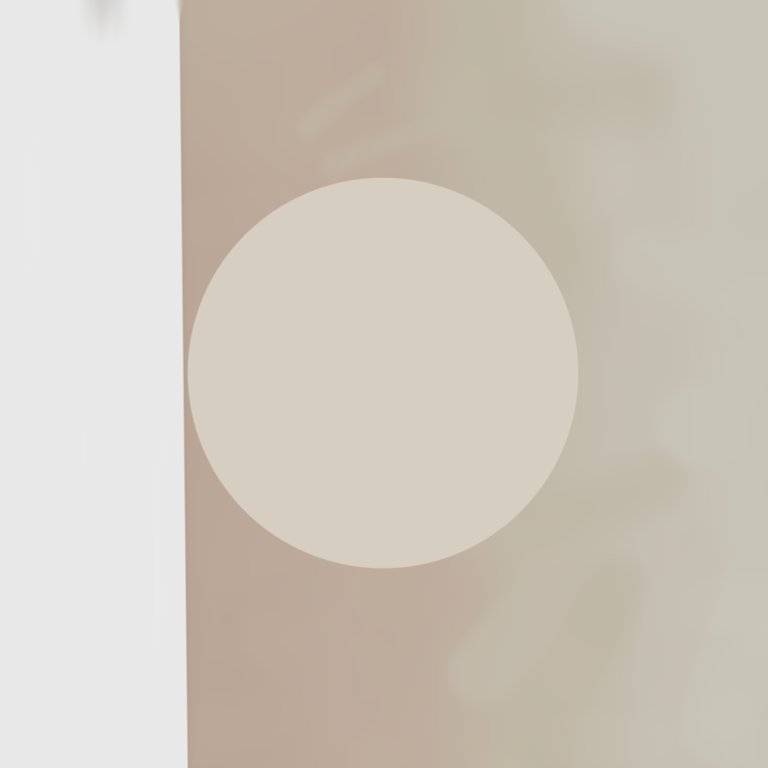
Reproduce this background procedurally as a WebGL 1 fragment shader.

```glsl
precision highp float;
uniform vec2 u_resolution;

vec2 hash2(vec2 p) {
  p = vec2(dot(p, vec2(127.1, 311.7)), dot(p, vec2(269.5, 183.3)));
  return fract(sin(p) * 43758.5) * 2.0 - 1.0;
}

float gradientNoise(vec2 p) {
  vec2 i = floor(p), f = fract(p);
  vec2 u = f * f * (3.0 - 2.0 * f);
  float low = mix(dot(hash2(i), f), dot(hash2(i + vec2(1, 0)), f - vec2(1, 0)), u.x);
  float high = mix(dot(hash2(i + vec2(0, 1)), f - vec2(0, 1)), dot(hash2(i + 1.0), f - 1.0), u.x);
  return mix(low, high, u.y);
}

// Coverage of a rounded dab running from a to b
float dab(vec2 p, vec2 a, vec2 b, float radius, float soft) {
  vec2 along = b - a;
  float t = clamp(dot(p - a, along) / dot(along, along), 0.0, 1.0);
  return 1.0 - smoothstep(-soft, soft, length(p - a - along * t) - radius);
}

// Faint overlapping dabs scattered on a jittered grid
float scatteredDabs(vec2 p) {
  float tone = 0.0;
  vec2 cell = floor(p * 6.0);
  for (int j = -1; j <= 1; j++) {
    for (int i = -1; i <= 1; i++) {
      vec2 id = cell + vec2(i, j);
      vec2 rnd = hash2(id + 7.0);
      vec2 center = (id + 0.5 + 0.35 * rnd) / 6.0;
      float angle = 0.7 + 0.8 * rnd.y;
      vec2 reach = 0.05 * vec2(cos(angle), sin(angle));
      tone += rnd.x * dab(p, center - reach, center + reach, 0.035, 0.012);
    }
  }
  return tone;
}

vec3 paintedWall(vec2 p) {
  vec3 clay = vec3(0.730, 0.652, 0.592);
  vec3 rose = vec3(0.745, 0.672, 0.615);
  vec3 olive = vec3(0.752, 0.718, 0.650);
  vec3 stone = vec3(0.775, 0.750, 0.700);
  vec3 sage = vec3(0.782, 0.770, 0.718);

  // Broad wash from clay to sage
  vec2 q = p + 0.025 * vec2(gradientNoise(p * 7.0), gradientNoise(p * 7.0 + 19.0));
  float x = q.x + 0.06 * gradientNoise(q * 4.0) + 0.06 * (q.y - 0.4);
  vec3 color = mix(clay, rose, smoothstep(0.24, 0.48, x));
  color = mix(color, olive, smoothstep(0.48, 0.68, x));
  color = mix(color, stone, smoothstep(0.68, 0.84, x));
  color = mix(color, sage, smoothstep(0.84, 1.0, x));

  // Upper patches
  color = mix(color, vec3(0.748, 0.692, 0.625), 0.7 * smoothstep(0.72, 0.98, q.y) * smoothstep(0.6, 0.3, q.x));
  color = mix(color, rose, 0.6 * dab(q, vec2(0.37, 0.91), vec2(0.48, 0.99), 0.035, 0.04));
  color = mix(color, olive, 0.7 * dab(q, vec2(0.60, 0.87), vec2(0.82, 0.88), 0.05, 0.05));
  color = mix(color, olive, 0.7 * dab(q, vec2(0.68, 0.77), vec2(0.73, 0.69), 0.05, 0.06));
  color = mix(color, sage, 0.8 * dab(q, vec2(0.79, 1.01), vec2(1.0, 0.96), 0.055, 0.035));
  color = mix(color, olive, 0.55 * dab(q, vec2(0.40, 0.835), vec2(0.49, 0.91), 0.014, 0.009));
  color = mix(color, olive, 0.55 * dab(q, vec2(0.43, 0.785), vec2(0.61, 0.85), 0.016, 0.010));

  // Right-hand patches
  color = mix(color, sage, 0.6 * dab(q, vec2(0.85, 0.66), vec2(0.99, 0.62), 0.04, 0.02));
  color = mix(color, sage, 0.7 * dab(q, vec2(0.91, 0.44), vec2(1.0, 0.47), 0.055, 0.014));
  color = mix(color, olive, 0.7 * dab(q, vec2(0.71, 0.32), vec2(0.85, 0.37), 0.035, 0.03));

  // Lower patches
  color = mix(color, rose, 0.7 * dab(q, vec2(0.46, 0.22), vec2(0.58, 0.24), 0.06, 0.05));
  color = mix(color, rose, 0.5 * dab(q, vec2(0.36, 0.18), vec2(0.46, 0.06), 0.04, 0.02));
  color = mix(color, vec3(0.765, 0.732, 0.673), 0.75 * dab(q, vec2(0.63, 0.12), vec2(0.72, 0.24), 0.045, 0.014));
  color = mix(color, olive, 0.7 * dab(q, vec2(0.74, 0.11), vec2(0.80, 0.24), 0.04, 0.018));
  color = mix(color, stone, 0.7 * dab(q, vec2(0.87, 0.13), vec2(0.90, 0.26), 0.05, 0.018));
  color = mix(color, sage, 0.7 * dab(q, vec2(0.94, 0.05), vec2(1.0, 0.22), 0.055, 0.012));

  return color + 0.005 * scatteredDabs(q) + 0.008 * gradientNoise(q * vec2(9.0, 6.0));
}

// Pale panel with thin vertical streaks and smudges at the top
vec3 palePanel(vec2 p) {
  float streaks = gradientNoise(vec2(p.x * 60.0, p.y * 2.0));
  float smudge = smoothstep(0.93, 1.01, p.y + 0.03 * gradientNoise(vec2(p.x * 90.0, 3.5)));
  smudge *= smoothstep(0.04, 0.0, abs(p.x - 0.135));
  return vec3(0.910) + 0.004 * streaks - vec3(0.09, 0.10, 0.11) * smudge;
}

void main() {
  vec2 p = gl_FragCoord.xy / u_resolution;
  float pixel = 1.0 / min(u_resolution.x, u_resolution.y);
  vec3 color = paintedWall(p);

  // Slanted panel with a narrow shadow beside it
  float edge = p.x - mix(0.2445, 0.2335, p.y);
  color *= 1.0 - 0.05 * exp(-max(edge, 0.0) * 220.0);
  float softness = max(pixel, 0.0016) + 0.006 * smoothstep(0.97, 1.0, p.y);
  color = mix(palePanel(p), color, smoothstep(-softness, softness, edge));

  // Flat disc
  float disc = length(p - vec2(0.4987, 0.5143)) - 0.2543;
  color = mix(vec3(0.840, 0.806, 0.753), color, smoothstep(-pixel, pixel, disc));

  gl_FragColor = vec4(color, 1.0);
}
```
